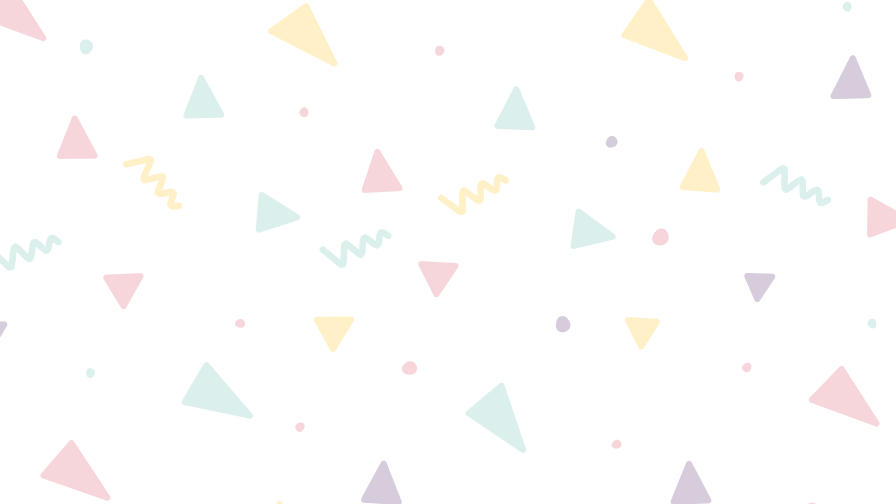
Write a WebGL 2 fragment shader that draws this pattern.

```glsl
#version 300 es
precision highp float;
// Pastel confetti: rounded triangles, small blobs and squiggles scattered on white.

#define CELL 0.2             // lattice spacing, in canvas heights
#define TILT 0.33            // lattice rotation, hides rows and columns
#define JITTER 0.42          // scatter inside a cell
#define CORNER 0.006         // triangle corner radius
#define STROKE 0.0066        // half width of a squiggle
#define SQUIGGLE_LENGTH 0.13
#define SQUIGGLE_SHARE 0.24  // share of non-triangle cells
#define LARGE_SHARE 0.15     // share of large triangles
#define SEED 11

uniform vec2 u_resolution;
out vec4 fragColor;

const vec3 WHITE  = vec3(1.0);
const vec3 PINK   = vec3(0.97, 0.84, 0.86);
const vec3 TEAL   = vec3(0.86, 0.94, 0.93);
const vec3 YELLOW = vec3(1.00, 0.94, 0.78);
const vec3 PURPLE = vec3(0.84, 0.80, 0.86);
const float PI = 3.14159;

// Integer hash: three values in 0..1 per cell and salt
vec3 hash3(ivec2 cell, int salt) {
    uvec3 v = uvec3(ivec3(cell, salt + SEED * 16)) * 1664525u + 1013904223u;
    v.x += v.y * v.z; v.y += v.z * v.x; v.z += v.x * v.y;
    v ^= v >> 16u;
    v.x += v.y * v.z; v.y += v.z * v.x; v.z += v.x * v.y;
    return vec3(v >> 8u) / 16777216.0;
}

mat2 rotation(float angle) {
    float c = cos(angle), s = sin(angle);
    return mat2(c, s, -s, c);
}

float segmentDistance(vec2 p, vec2 a, vec2 b) {
    vec2 pa = p - a, ba = b - a;
    return length(pa - ba * clamp(dot(pa, ba) / dot(ba, ba), 0.0, 1.0));
}

float cross2(vec2 a, vec2 b) { return a.x * b.y - a.y * b.x; }

// Corners run counterclockwise
float triangleDistance(vec2 p, vec2 a, vec2 b, vec2 c) {
    float edge = min(segmentDistance(p, a, b),
                 min(segmentDistance(p, b, c), segmentDistance(p, c, a)));
    float side = min(cross2(b - a, p - a), min(cross2(c - b, p - b), cross2(a - c, p - c)));
    return side > 0.0 ? -edge : edge;
}

// Triangle pointing down, up, right, or large and slanted
float confettiTriangle(vec2 p, float style, vec3 rnd) {
    float wobble = rnd.x - 0.5;
    vec2 size = vec2(0.069, 0.074);
    float angle = 0.15 * wobble;
    float skew = 0.012 * (rnd.y - 0.5);
    if (style < LARGE_SHARE) {
        size = vec2(0.085, 0.125);
        angle = -2.45 + 0.9 * wobble;
        skew *= 4.0;
    } else if (style < 0.5) {
        size = mix(vec2(0.045, 0.042), vec2(0.068, 0.058), smoothstep(0.1, 0.5, rnd.z));
        angle += PI;
    } else if (style < 0.7) {
        angle -= 1.65;
    }
    p = rotation(-angle) * p;
    vec2 apex = vec2(skew, 0.6 * size.y);
    vec2 foot = vec2(0.5 * size.x, -0.4 * size.y);
    return triangleDistance(p, apex, vec2(-foot.x, foot.y), foot) - CORNER;
}

// Slightly uneven dot
float blob(vec2 p, vec3 rnd) {
    float radius = mix(0.0092, 0.0165, smoothstep(0.55, 0.95, rnd.x));
    float angle = atan(p.y, p.x);
    float bumps = 0.06 * sin(2.0 * angle + 6.3 * rnd.y) + 0.04 * sin(3.0 * angle + 6.3 * rnd.z);
    return length(p) - radius * (1.0 + bumps);
}

// Zigzag that tightens and softens toward its end
vec2 squigglePoint(float t) {
    float wave = sin(2.0 * PI * (0.25 + 2.6 * t + 0.7 * t * t));
    float zigzag = asin(clamp(wave, -1.0, 1.0)) * 2.0 / PI;
    return vec2((t - 0.5) * SQUIGGLE_LENGTH, mix(0.024, 0.008, t) * mix(zigzag, wave, t));
}

float squiggle(vec2 p, vec3 rnd) {
    float angle = mix(0.3, 0.75, rnd.x) * (rnd.y < 0.6 ? 1.0 : -1.3);
    p = rotation(-angle) * p;
    if (rnd.y >= 0.6) p.y = -p.y;
    float d = 1.0;
    vec2 previous = squigglePoint(0.0);
    for (int i = 1; i <= 36; i++) {
        vec2 next = squigglePoint(float(i) / 36.0);
        d = min(d, segmentDistance(p, previous, next));
        previous = next;
    }
    return d - STROKE;
}

vec3 pickColour(float u, vec3 limits) {
    return u < limits.x ? PINK : u < limits.y ? TEAL : u < limits.z ? YELLOW : PURPLE;
}

void main() {
    vec2 p = gl_FragCoord.xy / u_resolution.y;
    float pixel = 1.0 / u_resolution.y;
    ivec2 home = ivec2(floor(rotation(TILT) * p / CELL));
    vec3 colour = WHITE;

    // Triangles on even cells, blobs and squiggles on odd ones
    for (int k = 0; k < 9; k++) {
        ivec2 cell = home + ivec2(k % 3, k / 3) - 1;
        vec3 place = hash3(cell, 0), shape = hash3(cell, 1);
        float hue = fract(dot(vec2(cell), vec2(0.755, 0.570)) + 0.3 * place.z);
        float kind = fract(dot(vec2(cell), vec2(0.414, 0.732)));
        bool isTriangle = ((cell.x + cell.y) & 1) == 0;
        bool isSquiggle = !isTriangle && kind < SQUIGGLE_SHARE;
        vec2 offset = (place.xy - 0.5) * JITTER * (isSquiggle ? 0.4 : 1.0);
        vec2 q = p - rotation(-TILT) * (vec2(cell) + 0.5 + offset) * CELL;

        float d;
        if (isTriangle) d = confettiTriangle(q, kind, shape);
        else if (isSquiggle) d = squiggle(q, shape);
        else d = blob(q, shape);
        vec3 limits = isTriangle || isSquiggle ? vec3(0.33, 0.58, 0.82) : vec3(0.58, 0.8, 0.8);
        colour = mix(colour, pickColour(hue, limits), clamp(0.5 - d / pixel, 0.0, 1.0));
    }
    fragColor = vec4(colour, 1.0);
}
```
